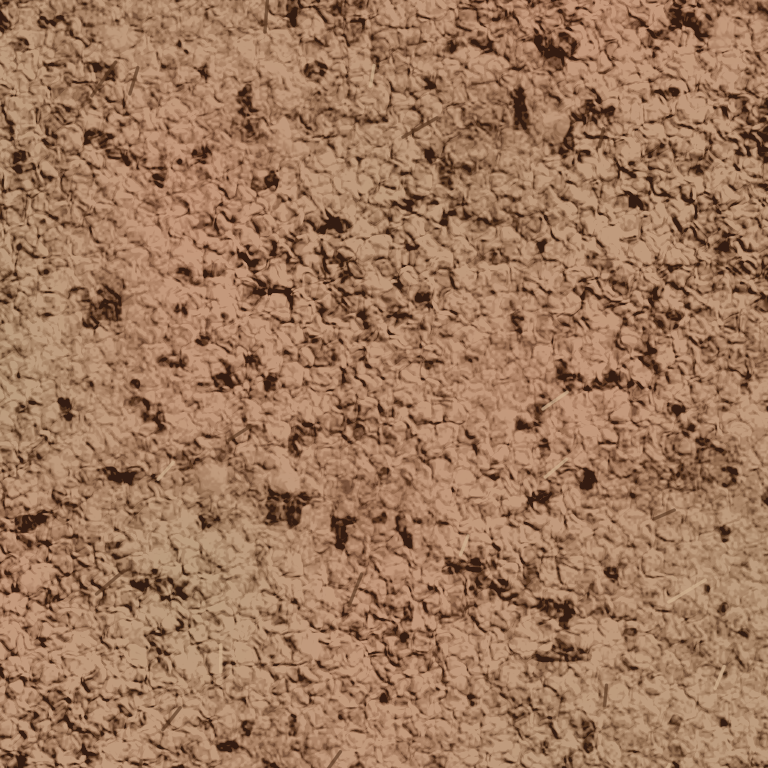
Give the GLSL for this texture, as a WebGL 1 fragment shader.

```glsl
precision highp float;
uniform vec2 u_resolution;

const vec3 SHADOW = vec3(0.20, 0.11, 0.07);
const vec3 UMBER  = vec3(0.35, 0.22, 0.13);
const vec3 BROWN  = vec3(0.47, 0.33, 0.24);
const vec3 EARTH  = vec3(0.58, 0.43, 0.32);
const vec3 CLAY   = vec3(0.67, 0.52, 0.41);
const vec3 SAND   = vec3(0.75, 0.61, 0.50);
const vec3 STRAW  = vec3(0.82, 0.70, 0.57);
const vec3 RUDDY  = vec3(1.03, 0.98, 0.97);
const vec3 OCHRE  = vec3(0.98, 1.01, 0.99);

const vec2 LIGHT_STEP = vec2(0.0021, 0.0028);
const float CLOD_SCALE = 45.0;
const float CRUMB_SCALE = 95.0;
const float GRIT_SCALE = 200.0;
const float GRAIN_SCALE = 260.0;
const float HOLE_SCALE = 34.0;
const float PEBBLE_SCALE = 9.0;
const float STRAW_SCALE = 7.0;
const float MEAN_RELIEF = 0.5;
const float CAVITY_GAIN = 3.0;
const float SLOPE_GAIN = 4.2;
const float HOLE_DEPTH = 1.9;
const float TONE_BIAS = 0.08;

float hash(vec2 p) {
  vec3 q = fract(p.xyx * 0.1031);
  q += dot(q, q.yzx + 33.33);
  return fract((q.x + q.y) * q.z);
}

vec2 hash2(vec2 p) {
  return vec2(hash(p + 17.3), hash(p + 71.9));
}

float noise(vec2 p) {
  vec2 i = floor(p), f = fract(p);
  f = f * f * (3.0 - 2.0 * f);
  return mix(mix(hash(i), hash(i + vec2(1.0, 0.0)), f.x),
             mix(hash(i + vec2(0.0, 1.0)), hash(i + 1.0), f.x), f.y);
}

// Overlapping domes of random radius, zero in the gaps
float clods(vec2 p) {
  vec2 cell = floor(p);
  float top = 0.0;
  for (int y = -1; y <= 1; y++) {
    for (int x = -1; x <= 1; x++) {
      vec2 id = cell + vec2(float(x), float(y));
      vec2 d = p - id - hash2(id);
      float radius = mix(0.45, 0.95, hash(id + 5.1));
      top = max(top, radius - dot(d, d) / radius);
    }
  }
  return top;
}

float relief(vec2 p) {
  vec2 warp = vec2(noise(p * 70.0), noise(p * 70.0 + 40.0)) - 0.5;
  vec2 q = p + warp * 0.013;
  return 0.55 * clods(q * CLOD_SCALE) + 0.35 * clods(q * CRUMB_SCALE + 31.0)
       + 0.25 * noise(q * GRIT_SCALE);
}

// Sparse large smooth stones: x is coverage, y is tone
vec2 pebbles(vec2 uv) {
  vec2 p = uv * PEBBLE_SCALE;
  p += 0.12 * (vec2(noise(uv * 45.0), noise(uv * 45.0 + 9.0)) - 0.5);
  vec2 id = floor(p);
  vec2 d = fract(p) - mix(vec2(0.3), vec2(0.7), hash2(id));
  d.x *= mix(0.8, 1.5, hash(id + 2.7));
  float radius = mix(0.13, 0.23, hash(id + 8.4));
  float present = step(0.83, hash(id + 13.6));
  float cover = present * (1.0 - smoothstep(0.75, 1.0, length(d) / radius));
  return vec2(cover, 0.9 + dot(d, normalize(LIGHT_STEP)) / radius);
}

// Sparse thin stalks: x is pale coverage, y is dark coverage
vec2 stalks(vec2 uv) {
  vec2 p = uv * STRAW_SCALE, cell = floor(p), cover = vec2(0.0);
  for (int y = -1; y <= 1; y++) {
    for (int x = -1; x <= 1; x++) {
      vec2 id = cell + vec2(float(x), float(y));
      vec2 d = p - id - hash2(id + 3.0);
      float angle = mix(0.4, 1.6, hash(id + 6.2));
      vec2 axis = vec2(cos(angle), sin(angle));
      float halfLength = mix(0.08, 0.2, hash(id + 9.5));
      float along = clamp(dot(d, axis), -halfLength, halfLength);
      float mask = 1.0 - smoothstep(0.008, 0.022, length(d - axis * along));
      float kind = hash(id + 21.8);
      cover = max(cover, mask * vec2(step(0.8, kind), step(kind, 0.17)));
    }
  }
  return cover;
}

vec3 soilRamp(float tone) {
  vec3 c = mix(SHADOW, UMBER, smoothstep(-2.1, -1.5, tone));
  c = mix(c, BROWN, smoothstep(-1.5, -1.0, tone));
  c = mix(c, EARTH, smoothstep(-1.0, -0.5, tone));
  c = mix(c, CLAY, smoothstep(-0.5, 0.15, tone));
  return mix(c, SAND, smoothstep(0.15, 1.1, tone));
}

void main() {
  vec2 uv = gl_FragCoord.xy / min(u_resolution.x, u_resolution.y);

  // Relief lit from the upper right
  float height = relief(uv);
  float slope = height - relief(uv + LIGHT_STEP);
  float roughness = mix(0.55, 1.35, noise(uv * 6.0 + 11.0));
  float tone = CAVITY_GAIN * (height - MEAN_RELIEF) + SLOPE_GAIN * slope;
  tone = tone * roughness + TONE_BIAS;

  // Broad patches, fine grain and deep hollows
  tone += 1.2 * (noise(uv * 13.0) - 0.5);
  tone += 1.4 * (noise(uv * GRAIN_SCALE) - 0.5);
  float hollow = noise(uv * HOLE_SCALE + 4.0) + 0.35 * (noise(uv * 90.0) - 0.5);
  tone -= HOLE_DEPTH * smoothstep(0.76, 0.92, hollow);

  // Stones and plant debris
  vec2 pebble = pebbles(uv);
  tone = mix(tone, pebble.y + 0.3 * tone, 0.75 * pebble.x);
  vec3 color = soilRamp(tone) * mix(RUDDY, OCHRE, noise(uv * 4.0 + 23.0));
  vec2 stalk = stalks(uv);
  color = mix(color, UMBER, 0.7 * stalk.y);
  color = mix(color, STRAW, 0.75 * stalk.x);

  gl_FragColor = vec4(color, 1.0);
}
```
